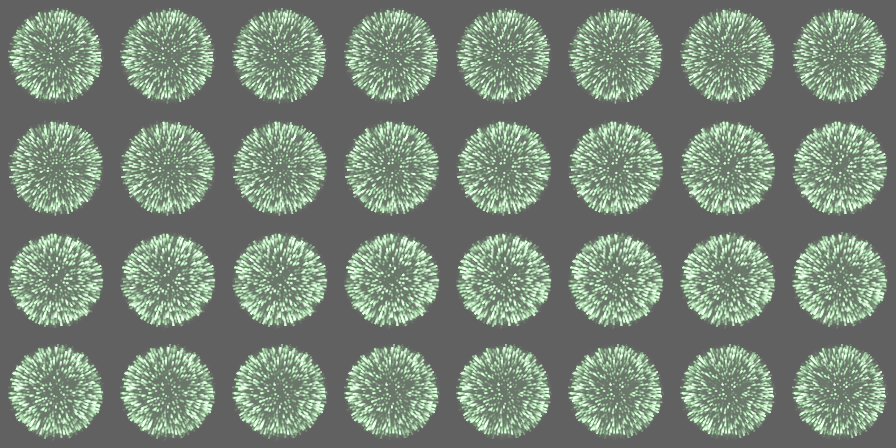
Write a WebGL 1 fragment shader that draws this pattern.

```glsl
precision highp float;

uniform vec2 u_resolution;

const float TAU = 6.2831853;
const float LAYERS = 24.0;

float hash(vec2 p) {
  return fract(sin(dot(p, vec2(12.9898, 78.233))) * 43758.5453);
}

// One spherical shell of hairs: x is the spot brightness, y the hair length.
vec2 hairShell(float radius, float turn, float phase, float width) {
  const float density = 13.5;
  float rings = asin(min(radius, 1.0)) * density;
  float ring = floor(rings);
  float count = max(3.0, floor(TAU * density * sin((ring + 0.5) / density)));
  float around = turn * count + hash(vec2(ring, 4.0));
  float index = mod(floor(around), count);

  vec2 key = vec2(index, ring);
  vec2 jitter = vec2(hash(key + 17.1), hash(key + 31.7)) - 0.5;
  vec2 offset = fract(vec2(around, rings)) - 0.5 - jitter * 0.4;

  float spot = 1.0 - smoothstep(0.0, width, length(offset));
  spot *= step(0.5, ring) * (1.0 - smoothstep(0.95, 1.0, radius));
  // Each hair brightens and dims in its own turn from ball to ball.
  float shine = 0.5 + 0.5 * sin(TAU * (hash(key) + phase));
  return vec2(spot * shine * shine, mix(0.4, 1.1, hash(key + 53.3)));
}

// Light gathered through all shells of a ball of unit radius.
float furBall(vec2 p, float phase, float width) {
  float r = length(p);
  float turn = atan(p.y, p.x) / TAU + 0.5;
  float light = 0.0;
  for (float i = 0.0; i < LAYERS; i++) {
    float height = (i + 0.5) / LAYERS;
    vec2 hair = hairShell(r / mix(0.82, 1.0, height), turn, phase, width);
    float tip = 1.0 - smoothstep(hair.y - 0.15, hair.y + 0.1, height);
    light += hair.x * height * tip;
  }
  float haze = 0.14 * (1.0 - smoothstep(0.8, 1.0, r));
  return light * mix(0.5, 4.2, r * r * r) + haze;
}

void main() {
  vec2 grid = gl_FragCoord.xy / u_resolution * vec2(8.0, 4.0);
  vec2 cell = floor(grid);
  vec2 p = (fract(grid) - 0.5) / 0.44 + 0.0001;

  // Hair width drifts through the rows and returns to its start.
  float phase = ((3.0 - cell.y) * 8.0 + cell.x) / 32.0;
  float width = 0.46 + 0.05 * cos(TAU * (phase - 0.625));

  float light = furBall(p, phase, width);

  // Exposure curve from grey through green to near white.
  vec3 color = 1.0 - 0.62 * exp(-light * vec3(0.48, 1.0, 0.48));
  gl_FragColor = vec4(color, 1.0);
}
```
